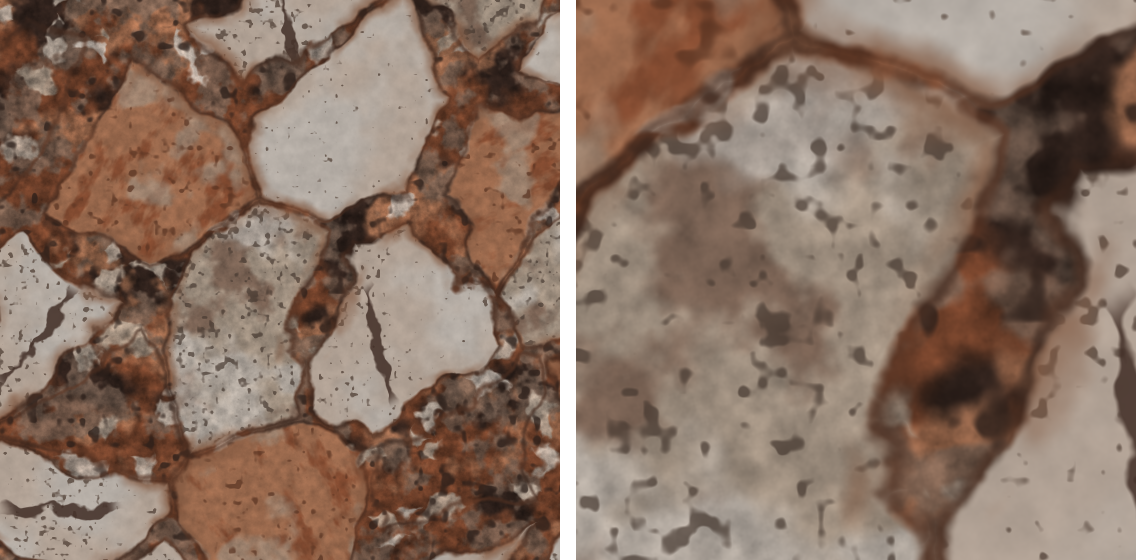
Left: the whole. Right: its middle third, enlarged.
Reproduce this texture procedurally as a WebGL 2 fragment shader.

```glsl
#version 300 es
precision highp float;
uniform vec2 u_resolution;
out vec4 fragColor;

const vec3 PALE = vec3(0.71, 0.68, 0.65);
const vec3 GREY = vec3(0.61, 0.55, 0.49);
const vec3 ORANGE = vec3(0.60, 0.41, 0.30);
const vec3 BROWN = vec3(0.42, 0.34, 0.29);
const vec3 RUST = vec3(0.40, 0.23, 0.15);
const vec3 DARK = vec3(0.17, 0.12, 0.10);

struct Cell { vec2 id; vec2 offset; float edge; };

float hash(vec2 p) {
  vec3 q = fract(p.xyx * 0.1031);
  q += dot(q, q.yzx + 33.33);
  return fract((q.x + q.y) * q.z);
}

vec2 hash2(vec2 p) { return vec2(hash(p + 17.0), hash(p + 91.0)); }

mat2 rotation(float a) { return mat2(cos(a), sin(a), -sin(a), cos(a)); }

float noise(vec2 p) {
  vec2 i = floor(p), f = fract(p);
  f = f * f * (3.0 - 2.0 * f);
  vec2 e = vec2(1.0, 0.0);
  return mix(mix(hash(i), hash(i + e), f.x),
             mix(hash(i + e.yx), hash(i + e.xx), f.x), f.y);
}

float fbm(vec2 p) {
  float sum = 0.0, gain = 0.53;
  for (int i = 0; i < 4; i++) {
    sum += gain * noise(p);
    p = rotation(0.7) * p * 2.03 + 11.0;
    gain *= 0.5;
  }
  return sum;
}

vec2 warp(vec2 p, float scale) {
  return vec2(fbm(p * scale + 3.0), fbm(p * scale + 47.0)) - 0.5;
}

// Nearest cell and distance to its straight borders
Cell voronoi(vec2 p, float jitter) {
  vec2 base = floor(p), f = p - base;
  Cell c = Cell(base, vec2(0.0), 9.0);
  float nearest = 9.0;
  for (int k = 0; k < 9; k++) {
    vec2 g = vec2(k % 3 - 1, k / 3 - 1);
    vec2 r = g + 0.5 + jitter * (hash2(base + g) - 0.5) - f;
    if (dot(r, r) < nearest) {
      nearest = dot(r, r);
      c.id = base + g;
      c.offset = r;
    }
  }
  for (int k = 0; k < 25; k++) {
    vec2 id = c.id + vec2(k % 5 - 2, k / 5 - 2);
    vec2 r = id + 0.5 + jitter * (hash2(id) - 0.5) - p;
    vec2 d = r - c.offset;
    if (dot(d, d) > 0.0001) c.edge = min(c.edge, dot(0.5 * (r + c.offset), normalize(d)));
  }
  return c;
}

float specks(vec2 p, float scale, float level) {
  float n = 0.65 * noise(p * scale) + 0.35 * noise(p * scale * 1.9 + 5.0);
  return smoothstep(level, level + 0.16, n);
}

// Stained cement with small angular fragments
vec3 cement(vec2 p) {
  vec3 c = mix(DARK, RUST, smoothstep(0.36, 0.54, fbm(p * 10.0)));
  c = mix(c, ORANGE, 0.85 * smoothstep(0.52, 0.68, fbm(p * 13.0 + 7.0)));
  c = mix(c, BROWN, 0.8 * smoothstep(0.48, 0.62, fbm(p * 21.0 + 31.0)));
  Cell chip = voronoi(p * 17.0 + 1.6 * warp(p, 18.0), 0.95);
  float chipMask = step(0.78, hash(chip.id)) * smoothstep(0.06, 0.24, chip.edge);
  c = mix(c, mix(GREY, PALE, hash(chip.id + 5.0)), 0.85 * chipMask);
  c *= 0.55 + 0.95 * fbm(p * 62.0);
  return mix(c, DARK, 0.75 * specks(p + 2.0, 48.0, 0.66));
}

vec3 quartz(vec2 p, float dusty) {
  vec3 c = mix(PALE, vec3(0.69, 0.63, 0.58), smoothstep(0.4, 0.68, fbm(p * 7.0)));
  c *= 0.93 + 0.14 * fbm(p * 60.0);
  float cluster = smoothstep(0.36, 0.62, fbm(p * 8.0 + 23.0));
  return mix(c, BROWN * 0.8, specks(p, 105.0, mix(0.79, 0.62, dusty * cluster)) * 0.8);
}

vec3 cloudy(vec2 p) {
  vec3 c = mix(BROWN * 1.1, GREY, smoothstep(0.28, 0.5, fbm(p * 19.0)));
  c = mix(c, PALE, 0.8 * smoothstep(0.54, 0.68, fbm(p * 9.0 + 13.0)));
  c *= 0.78 + 0.44 * fbm(p * 68.0);
  return mix(c, BROWN * 0.65, 0.7 * specks(p, 90.0, 0.64));
}

vec3 feldspar(vec2 p, float angle) {
  vec2 q = rotation(angle) * p * vec2(1.0, 1.0);
  float grainy = fbm(q * vec2(18.0, 34.0));
  vec3 c = mix(RUST * 1.25, ORANGE, smoothstep(0.25, 0.48, grainy));
  c = mix(c, GREY, 0.65 * smoothstep(0.55, 0.7, fbm(p * 12.0 + 19.0)));
  c *= 0.84 + 0.32 * fbm(p * 75.0);
  return mix(c, RUST * 0.85, 0.7 * specks(p, 68.0, 0.69));
}

void main() {
  vec2 p = gl_FragCoord.xy / u_resolution.y;
  vec2 bent = p + 0.055 * warp(p, 5.0) + 0.022 * warp(p, 24.0);
  Cell grain = voronoi(rotation(0.6) * bent * vec2(3.7, 3.2) + 4.3, 0.85);
  float kind = fract(dot(grain.id, vec2(0.7549, 0.5698)));
  float seed = hash(grain.id + 8.0);

  vec3 body = quartz(p, step(0.5, seed));
  if (kind > 0.41) body = cloudy(p);
  if (kind > 0.62) body = feldspar(p, seed * 6.28);

  // Wandering crack across some clear grains
  vec2 along = rotation(seed * 6.28) * grain.offset;
  float wander = along.y + 0.1 * (fbm(p * 16.0) - 0.5);
  float width = 0.026 * smoothstep(0.3, 0.7, noise(p * 28.0));
  float crack = 1.0 - smoothstep(width, width + 0.014, abs(wander));
  crack *= step(kind, 0.41) * step(0.5, seed) * smoothstep(0.42, 0.3, abs(along.x));
  body = mix(body, DARK * 1.5, 0.85 * crack);

  // Uneven cement gap, stained halo and dark rim
  float gap = 0.018 + 0.15 * smoothstep(0.4, 0.72, fbm(p * 4.5 + 29.0));
  float inside = grain.edge - gap;
  float stain = smoothstep(0.09, 0.0, inside) * smoothstep(0.38, 0.65, fbm(p * 11.0 + 61.0));
  body = mix(body, ORANGE * 0.85, 0.75 * stain);
  vec3 ground = cement(p);
  float rim = smoothstep(0.03, 0.0, abs(inside + 0.008));
  ground = mix(ground, mix(DARK, RUST, noise(p * 20.0)), 0.6 * rim);

  float mask = smoothstep(-0.008, 0.022, inside) * step(kind, 0.84);
  fragColor = vec4(mix(ground, body, mask), 1.0);
}
```
